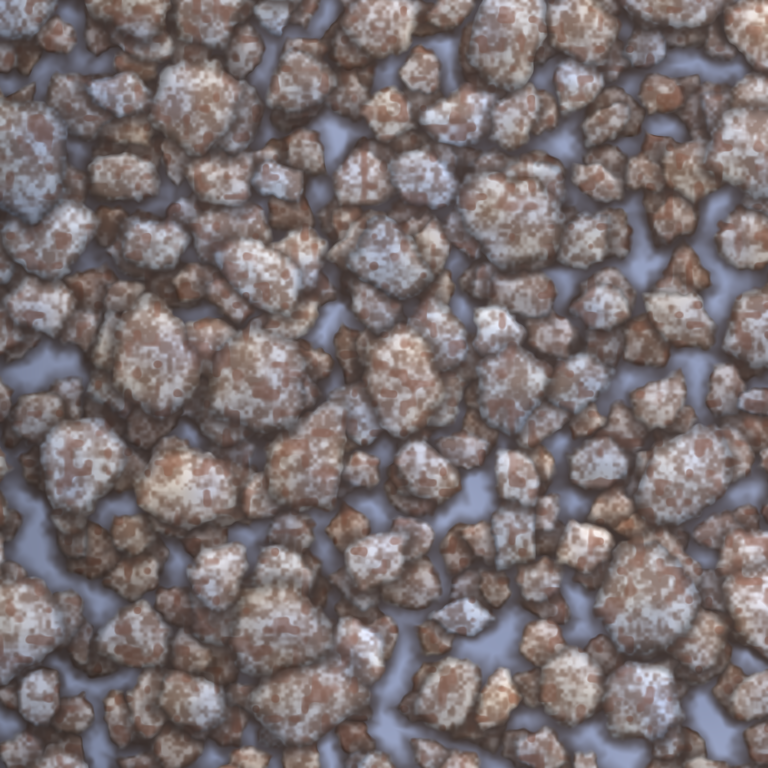
A Shadertoy shader for this texture:

```glsl
// Crushed stone: speckled pinkish-grey grains heaped on pale blue paper.
// Four jittered grids of rounded random polygons are painted bottom to top,
// each grain casting a soft shadow on whatever already lies below it.

const float TAU = 6.2831853;

vec2 hash22(vec2 p) {
    vec3 q = fract(p.xyx * vec3(0.1031, 0.1030, 0.0973));
    q += dot(q, q.yzx + 33.33);
    return fract((q.xx + q.yz) * q.zy);
}

float noise(vec2 p) {
    vec2 i = floor(p), f = fract(p);
    f = f * f * (3.0 - 2.0 * f);
    float low = mix(hash22(i).x, hash22(i + vec2(1, 0)).x, f.x);
    float high = mix(hash22(i + vec2(0, 1)).x, hash22(i + vec2(1, 1)).x, f.x);
    return mix(low, high, f.y);
}

// Rounded polygon: xy is the blended facet direction, z the signed distance
vec3 grainShape(vec2 p, vec2 seed, float radius) {
    vec2 pose = hash22(seed + 7.1);
    float c = cos(pose.x * TAU), s = sin(pose.x * TAU);
    mat2 turn = mat2(c, s, -s, c);
    p = turn * p;
    p.y /= mix(0.62, 1.0, pose.y);

    float total = 0.0;
    vec2 facing = vec2(0.0);
    for (int k = 0; k < 7; k++) {
        vec2 h = hash22(seed + float(k) * 17.3 + 3.7);
        float angle = (float(k) + 0.8 * h.x) * TAU / 7.0;
        vec2 dir = vec2(cos(angle), sin(angle));
        float weight = exp(16.0 * (dot(p, dir) / radius - mix(0.72, 1.05, h.y)));
        total += weight;
        facing += dir * weight;
    }
    return vec3((facing / total) * turn, radius * log(total) / 16.0);
}

// Mineral mottling: warm and pale crystals with rusty spots
vec3 mineral(vec2 uv) {
    float mottle = 0.42 * noise(uv * 95.0) + 0.33 * noise(uv * 190.0 + 9.0)
                 + 0.25 * noise(uv * 36.0 + 4.0);
    vec3 stone = mix(vec3(0.52, 0.46, 0.43), vec3(0.77, 0.79, 0.81),
                     smoothstep(0.24, 0.78, mottle));
    float rust = smoothstep(0.60, 0.86, noise(uv * 78.0 + 30.0));
    stone = mix(stone, vec3(0.50, 0.37, 0.32), 0.65 * rust);
    float cool = noise(uv * 22.0 + 60.0);
    return stone * mix(vec3(1.03, 0.99, 0.95), vec3(0.95, 0.98, 1.08), cool);
}

void mainImage(out vec4 fragColor, in vec2 fragCoord) {
    vec2 uv = fragCoord / iResolution.y;

    // Ragged outlines come from a small warp of the plane
    vec2 ragged = uv
        + 0.008 * (vec2(noise(uv * 42.0), noise(uv * 42.0 + 50.0)) - 0.5)
        + 0.005 * (vec2(noise(uv * 110.0), noise(uv * 110.0 + 80.0)) - 0.5);

    vec3 stone = mineral(uv);
    vec3 color = vec3(0.57, 0.61, 0.73) + 0.05 * (noise(uv * 12.0) - 0.5);

    for (int layer = 0; layer < 4; layer++) {
        float level = float(layer);
        float cells = layer == 0 ? 12.0 : layer == 1 ? 13.0 : layer == 2 ? 10.0 : 6.4;
        float presence = layer == 3 ? 0.45 : 0.84;
        vec2 grid = ragged * cells + level * 0.37;
        vec2 home = floor(grid);

        for (int j = -1; j <= 1; j++)
        for (int i = -1; i <= 1; i++) {
            vec2 cell = home + vec2(i, j);
            vec2 seed = cell + 31.0 * level + 100.0;
            vec2 traits = hash22(seed + 0.5);
            if (traits.x > presence) continue;

            vec2 center = cell + 0.5 + 0.6 * (hash22(seed + 51.9) - 0.5);
            vec2 p = (grid - center) / cells;
            float radius = mix(0.40, 0.56, traits.y) / cells;
            if (length(p) > 1.5 * radius + 0.03) continue;

            vec3 shape = grainShape(p, seed, radius);
            float dist = shape.z;
            float light = dot(shape.xy, vec2(0.35, 0.94));

            // Contact shadow, heavier below the grain
            float shadow = smoothstep(0.022, -0.002, dist) * (0.58 - 0.22 * light);
            color = mix(color, vec3(0.24, 0.20, 0.19), shadow);

            // Lit facets, dark rims, and browner stones deeper in the heap
            float depth = clamp(-dist / radius, 0.0, 1.0);
            float shade = 0.66 + 0.36 * smoothstep(0.0, 0.24, depth);
            shade *= 1.0 + 0.17 * light * (1.0 - 0.6 * depth);
            shade *= mix(0.88, 1.08, hash22(seed + 23.3).x);
            vec3 tint = mix(vec3(1.02, 0.97, 0.92), vec3(0.98, 1.0, 1.03),
                            hash22(seed + 71.3).y);
            tint *= mix(vec3(0.80, 0.74, 0.70), vec3(1.0), min(level / 2.0, 1.0));
            color = mix(color, stone * tint * shade, smoothstep(0.003, -0.003, dist));
        }
    }

    // Light falls off toward the left side
    color *= mix(0.82, 1.02, smoothstep(-0.1, 0.55, uv.x + 0.15 * uv.y));
    fragColor = vec4(clamp(color, 0.0, 1.0), 1.0);
}
```
